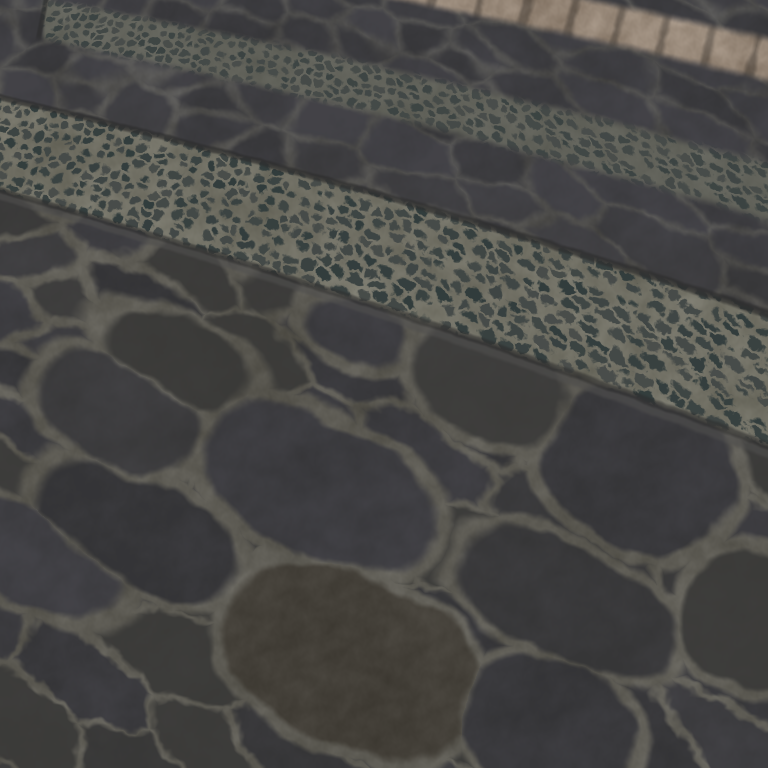
Write a WebGL 2 fragment shader that draws this texture.

```glsl
#version 300 es
precision highp float;
// Oblique view of a stone pavement: dark slabs in pale mortar, two pebble strips
// and a cream kerb. Strips are rays through one vanishing point; slabs and pebbles
// are cellular noise in that perspective, with large slabs competing for room.
uniform vec2 u_resolution;
out vec4 fragColor;

// Strip limits, as slopes of rays from the vanishing point
const vec2 VANISH = vec2(-2.4, -0.55);
const vec2 KERB = vec2(0.1765, 0.1925);
const vec2 FAR_STRIP = vec2(0.2245, 0.246);
const vec2 NEAR_STRIP = vec2(0.282, 0.3325);
const float BOW = 0.05;
const float KERB_BLOCK = 0.0625;
const vec2 SLAB_SIZE = vec2(0.125, 0.074);
const vec2 PEBBLE_DENSITY = vec2(5.2, 3.9);
const float MORTAR_WIDTH = 0.0065;

// Large slabs: centre and radii, all leaning the same way
const float SLAB_TILT = 0.45;
const vec4 LARGE[12] = vec4[](
  vec4(0.455, 0.86, 0.172, 0.11), vec4(0.415, 0.632, 0.158, 0.088),
  vec4(0.835, 0.615, 0.13, 0.1), vec4(0.18, 0.692, 0.145, 0.068),
  vec4(0.155, 0.54, 0.112, 0.066), vec4(0.735, 0.785, 0.155, 0.072),
  vec4(0.637, 0.505, 0.108, 0.068), vec4(0.98, 0.81, 0.09, 0.09),
  vec4(0.232, 0.47, 0.105, 0.05), vec4(0.465, 0.43, 0.072, 0.042),
  vec4(0.71, 0.95, 0.12, 0.085), vec4(0.04, 0.725, 0.13, 0.058));

const vec3 SLAB_DARK = vec3(0.205, 0.205, 0.214);
const vec3 SLAB_LIGHT = vec3(0.262, 0.26, 0.28);
const vec3 SLAB_WARM = vec3(0.24, 0.238, 0.222);
const vec3 SLAB_BROWN = vec3(0.265, 0.25, 0.222);
const vec3 MORTAR = vec3(0.365, 0.357, 0.328);
const vec3 MORTAR_FAR = vec3(0.31, 0.307, 0.302);
const vec3 PEBBLE_TEAL = vec3(0.19, 0.235, 0.235);
const vec3 PEBBLE_GREY = vec3(0.29, 0.305, 0.295);
const vec3 GROUT = vec3(0.445, 0.44, 0.395);
const vec3 KERB_CREAM = vec3(0.59, 0.53, 0.47);
const vec3 SEAM = vec3(0.17);

vec2 hash2(vec2 p) {
  return fract(sin(p * mat2(127.1, 311.7, 269.5, 183.3)) * 4375.85);
}

// Layered sines, roughly -1..1
float waves(vec2 p) {
  float sum = 0.0, amp = 0.5;
  for (int i = 0; i < 4; i++) {
    sum += amp * sin(p.x + 1.7 * sin(p.y)) * cos(p.y * 0.9 + 1.3 * sin(p.x * 0.7));
    p = mat2(1.5, 1.1, -1.1, 1.5) * p + 2.3;
    amp *= 0.6;
  }
  return sum;
}

vec2 waves2(vec2 p) { return vec2(waves(p), waves(p.yx * 1.1 + 5.0)); }

// Cellular noise: x = distance to the border, y = cell random, z = distance to the seed
vec3 cells(vec2 p) {
  vec2 base = floor(p), home = base;
  float first = 9.0, second = 9.0;
  for (int k = 0; k < 9; k++) {
    vec2 cell = base + vec2(k % 3, k / 3) - 1.0;
    float d = length(cell + 0.1 + 0.8 * hash2(cell) - p);
    second = min(second, max(first, d));
    if (d < first) { first = d; home = cell; }
  }
  return vec3(0.5 * (second - first), hash2(home + 7.0).x, first);
}

// Large slabs meet halfway: x = inner distance, y = index of the slab
vec2 largeSlabs(vec2 p) {
  float c = cos(SLAB_TILT), s = sin(SLAB_TILT), first = -9.0, second = -9.0, owner = 0.0;
  for (int i = 0; i < 12; i++) {
    vec2 d = abs(mat2(c, -s, s, c) * (p - LARGE[i].xy)) / LARGE[i].zw;
    float inner = (1.0 - pow(dot(d * d, sqrt(d)), 0.4)) * LARGE[i].w;
    second = max(second, min(first, inner));
    if (inner > first) { first = inner; owner = float(i); }
  }
  return vec2(min(first, 0.5 * (first - second) + min(0.0, first)), owner);
}

float between(float v, vec2 range, float soft) {
  return smoothstep(-soft, soft, v - range.x) * smoothstep(-soft, soft, range.y - v);
}

float line(float v, float at, float width) {
  return 1.0 - smoothstep(0.3 * width, width, abs(v - at));
}

void main() {
  vec2 p = gl_FragCoord.xy / u_resolution;
  p.y = 1.0 - p.y;  // measured down from the top edge
  float px = 1.0 / u_resolution.y, soft = 0.0007 + 0.4 * px;

  // Perspective coordinates
  float depth = p.y - VANISH.y;
  float ray = (depth + BOW * p.x * (1.0 - p.x)) / (p.x - VANISH.x);
  ray += 0.0005 * waves(p * 60.0);
  vec2 ground = vec2((p.x - 0.5) / depth, log(ray)) / SLAB_SIZE;
  float nearness = smoothstep(0.24, 0.36, ray);

  // Scattered slabs fill what the large ones leave free
  vec2 ragged = waves2(p * 38.0), bulge = waves2(p * 13.0 + 1.0);
  vec3 stone = cells(ground + 0.09 * ragged + 0.1 * bulge);
  vec2 large = largeSlabs(p + 0.004 * ragged + 0.013 * bulge);
  float inside = max(large.x + 0.004, min(stone.x * 0.095 * depth, -large.x - 0.007));

  // Slab and mortar colours
  float cloud = waves(p * 17.0 + 3.0), mottle = waves(p * 70.0 + 4.0);
  bool isLarge = large.x > -0.004;
  float pick = isLarge ? fract(large.y * 0.618 + 0.2) : stone.y;
  float tone = 0.75 * pick + 0.35 * cloud + 0.2 * mottle + 0.3 * (1.0 - nearness);
  vec3 rock = mix(SLAB_DARK, SLAB_LIGHT, clamp(tone, 0.0, 1.0));
  rock = mix(rock, SLAB_WARM, 0.7 * smoothstep(0.4, 0.8, fract(pick * 5.3)) * nearness);
  if (isLarge && large.y < 0.5) rock = SLAB_BROWN + 0.025 * mottle + 0.015 * cloud;
  vec3 bed = mix(MORTAR_FAR, MORTAR, nearness) + 0.05 * cloud + 0.04 * mottle;
  float gap = MORTAR_WIDTH * (0.9 + 0.7 * bulge.x) * mix(0.6, 1.0, nearness);
  vec3 color = mix(bed, rock, smoothstep(-0.0035 - px, 0.0035 + px, inside - gap));

  // Pebble strips: rounded stones of uneven size in pale grout
  vec3 pebble = cells(ground * PEBBLE_DENSITY + 0.3 * waves2(p * 110.0));
  float size = 0.36 + 0.2 * pebble.y + 0.06 * cloud;
  float body = smoothstep(0.03, 0.17, pebble.x) * smoothstep(-0.08, 0.14, size - pebble.z);
  vec3 pebbleColor = mix(PEBBLE_TEAL, PEBBLE_GREY, fract(pebble.y * 7.7));
  vec3 strip = mix(GROUT + 0.04 * (cloud + mottle), pebbleColor, body);
  float farStrip = between(ray, FAR_STRIP, 0.0025) * smoothstep(0.052, 0.06, p.x);
  color = mix(color, mix(strip, PEBBLE_GREY, 0.4), farStrip);
  color = mix(color, strip, between(ray, NEAR_STRIP, soft));

  // Dark seams and the pale lip beside the near strip
  color = mix(color, MORTAR_FAR, 0.6 * line(ray, 0.3355, 0.003));
  color = mix(color, SEAM, 0.65 * line(ray, NEAR_STRIP.x, 0.0012 + soft));
  color = mix(color, SEAM, 0.55 * line(ray, NEAR_STRIP.y, 0.0012 + soft));
  color = mix(color, SEAM, 0.6 * line(p.x + 0.2 * p.y, 0.06, 0.005) * smoothstep(0.055, 0.045, p.y));

  // Kerb of cream blocks
  float block = abs(fract((p.x + 0.25 * p.y) / KERB_BLOCK) - 0.5) * KERB_BLOCK;
  float joint = smoothstep(0.022, 0.03, block + 0.004 * ragged.x);
  vec3 kerb = (KERB_CREAM + 0.06 * (cloud + mottle)) * (1.0 - 0.27 * joint);
  color = mix(color, kerb, between(ray, KERB, 0.001 + soft));

  fragColor = vec4(clamp(color, 0.0, 1.0), 1.0);
}
```
